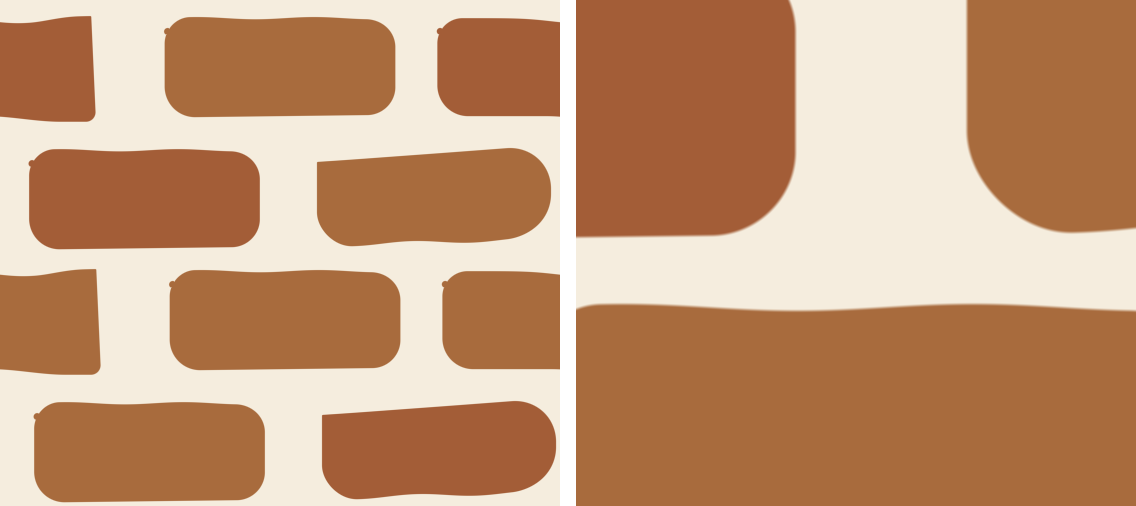
Left: the whole. Right: its middle third, enlarged.
A WebGL 2 fragment shader for this pattern:

```glsl
#version 300 es
precision highp float;
// Hand-cut brick wall: wobbly tan and rust bricks in staggered rows on cream.

#define ROWS 4.0
#define HEIGHT 0.9036      // tile height, in tile widths
#define ROW_OFFSET 0.053   // downward shift of the rows, in rows
#define ROW_SWAY 0.005     // alternate rows move closer in pairs
#define DRIFT 0.009        // sideways shift of the lower two rows
#define SOFTNESS 0.0013    // half width of the soft edge
#define WAVE 30.0          // frequency of the edge wobble
#define CREAM vec3(0.96, 0.93, 0.87)
#define TAN vec3(0.66, 0.42, 0.24)
#define RUST vec3(0.64, 0.365, 0.215)

uniform vec2 u_resolution;
out vec4 outColor;

// Box with its own radius per corner: top left, top right, bottom right, bottom left.
float roundedBox(vec2 p, vec2 halfSize, vec4 radii) {
  vec2 side = p.x > 0.0 ? radii.yz : radii.xw;
  float r = p.y > 0.0 ? side.x : side.y;
  vec2 q = abs(p) - halfSize + r;
  return min(max(q.x, q.y), 0.0) + length(max(q, 0.0)) - r;
}

// Bend the upper and lower edges by separate offsets.
vec2 bendEdges(vec2 p, float top, float bottom, float halfHeight) {
  p.y -= mix(bottom, top, smoothstep(-halfHeight, halfHeight, p.y));
  return p;
}

// Small bump left where the cut begins, at the upper left.
float cutBump(vec2 p, float halfWidth) {
  return length(p - vec2(0.005 - halfWidth, 0.064)) - 0.006;
}

// Regular brick with rounded corners.
float plainBrick(vec2 p) {
  vec2 size = vec2(0.206, 0.0875);
  float wobble = -0.002 * cos(WAVE * (p.x + 0.044));
  vec2 q = bendEdges(p, wobble, 0.012 * p.x, size.y);
  return min(roundedBox(q, size, vec4(0.045, 0.052, 0.05, 0.055)), cutBump(q, size.x));
}

// Brick with a sharp upper left corner, a rising top and a round right end.
float taperedBrick(vec2 p) {
  vec2 size = vec2(0.209, 0.0835);
  p.y -= 0.004;
  float top = 0.075 * p.x - 0.006;
  float bottom = 0.003 + 0.03 * p.x + 0.003 * cos(WAVE * (p.x + 0.04));
  vec2 q = bendEdges(p, top, bottom, size.y);
  return roundedBox(q, size, vec4(0.002, 0.079, 0.079, 0.064));
}

// Brick with a sharp upper right corner and a sagging right part.
float squareEndBrick(vec2 p) {
  vec2 size = vec2(0.193, 0.0875);
  p.x += 0.045 * p.y * smoothstep(-0.1, 0.2, p.x);
  float dip = (p.x - 0.06) / 0.07;
  float top = 0.004 * smoothstep(0.08, 0.17, p.x) - 0.009 * exp(-dip * dip);
  float bottom = -0.010 * smoothstep(0.0, 0.13, p.x);
  vec2 q = bendEdges(p, top, bottom, size.y);
  return min(roundedBox(q, size, vec4(0.045, 0.002, 0.018, 0.055)), cutBump(q, size.x));
}

void main() {
  vec2 uv = gl_FragCoord.xy / u_resolution;

  // Rows counted from the top, wrapping at the tile edge.
  float rowPos = (1.0 - uv.y) * ROWS - ROW_OFFSET;
  float row = mod(floor(rowPos), ROWS);
  bool oddRow = mod(row, 2.0) > 0.5;
  float y = (0.5 - fract(rowPos)) * HEIGHT / ROWS + (oddRow ? ROW_SWAY : -ROW_SWAY);
  float shift = row > 1.5 ? DRIFT : 0.0;
  float edge = max(SOFTNESS, 0.75 / u_resolution.x);
  vec3 color = CREAM;

  // Two bricks per row, each wrapped across the side edges.
  for (int column = 0; column < 2; column++) {
    vec2 centers = oddRow ? vec2(0.258, 0.775) : vec2(0.5, 0.974);
    float center = (column == 0 ? centers.x : centers.y) + shift;
    vec2 p = vec2(fract(uv.x - center + 0.5) - 0.5, y);

    float d;
    if (column == 0) d = plainBrick(p);
    else if (oddRow) d = taperedBrick(p);
    else d = squareEndBrick(p);

    // One rust brick in every row except the third.
    int rustColumn = row == 1.0 ? 0 : 1;
    bool isRust = row != 2.0 && column == rustColumn;
    color = mix(color, isRust ? RUST : TAN, 1.0 - smoothstep(-edge, edge, d));
  }
  outColor = vec4(color, 1.0);
}
```
